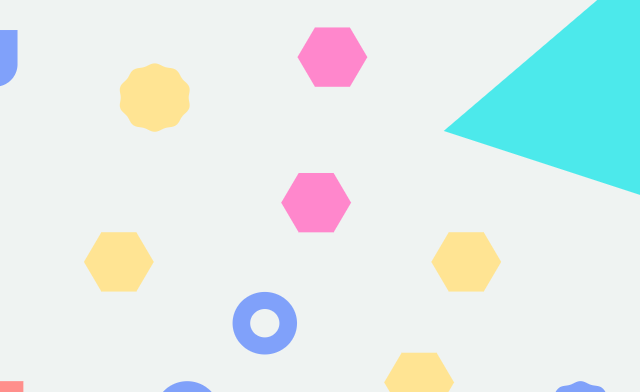
Reproduce this background procedurally as a WebGL 2 fragment shader.

```glsl
#version 300 es
precision highp float;
// Flat confetti on a pale ground: hexagons, rings, scalloped discs, a large
// wedge and two cropped corner blocks. Each is a signed distance function;
// repeated shapes step from a start point. Lengths are in canvas heights.

uniform vec2 u_resolution;
out vec4 fragColor;

const vec3 GROUND = vec3(0.937, 0.953, 0.949);
const vec3 CYAN   = vec3(0.30, 0.915, 0.92);
const vec3 YELLOW = vec3(1.00, 0.895, 0.575);
const vec3 PINK   = vec3(1.00, 0.53, 0.80);
const vec3 BLUE   = vec3(0.50, 0.63, 0.98);
const vec3 CORAL  = vec3(1.00, 0.56, 0.55);

const float HEX_HALF_HEIGHT = 0.0757;
const float HEX_STRETCH     = 1.02;
const vec2  PINK_START      = vec2(0.848, 0.8543);
const vec2  PINK_STEP       = vec2(-0.0415, -0.3713);
const vec2  YELLOW_START    = vec2(0.3032, 0.3319);
const vec2  YELLOW_ACROSS   = vec2(0.8862, 0.0);
const vec2  YELLOW_DOWN     = vec2(-0.1202, -0.3074);

const float RING_OUTER   = 0.0798;
const float RING_INNER   = 0.0362;
const float RING_STRETCH = 1.03;
const vec2  RING_START   = vec2(0.6755, 0.1755);
const vec2  RING_STEP    = vec2(-0.1979, -0.2277);

const float SCALLOP_RADIUS  = 0.0845;
const float SCALLOP_DEPTH   = 0.0027;
const float SCALLOP_LOBES   = 10.0;
const float SCALLOP_STRETCH = 1.06;
const vec2  SCALLOP_START   = vec2(0.3947, 0.7511);
const vec2  SCALLOP_STEP    = vec2(1.0862, -0.8106);

const vec2  WEDGE_APEX  = vec2(1.1319, 0.666);
const vec2  WEDGE_UPPER = vec2(0.761, 0.649);
const vec2  WEDGE_LOWER = vec2(0.951, -0.310);

const vec2  TAB_CENTRE   = vec2(-0.0127, 0.8362);
const float TAB_RADIUS   = 0.0574;
const float TAB_TOP      = 0.9234;
const vec2  BLOCK_CORNER = vec2(0.0596, 0.0277);

float hexagon(vec2 p) {
    p = abs(vec2(p.x / HEX_STRETCH, p.y));
    return max(p.y, dot(p, vec2(0.8660, 0.5))) - HEX_HALF_HEIGHT;
}

float ring(vec2 p) {
    float radius = length(vec2(p.x / RING_STRETCH, p.y));
    return max(radius - RING_OUTER, RING_INNER - radius);
}

float scallop(vec2 p) {
    p.x /= SCALLOP_STRETCH;
    float wave = -cos(SCALLOP_LOBES * atan(p.y, p.x));
    return length(p) - SCALLOP_RADIUS - SCALLOP_DEPTH * wave;
}

// Region between two rays that leave the apex
float wedge(vec2 p) {
    float above = dot(p, vec2(-WEDGE_UPPER.y, WEDGE_UPPER.x));
    float below = dot(p, vec2(WEDGE_LOWER.y, -WEDGE_LOWER.x));
    return max(above, below);
}

// Block with a flat top and one rounded lower corner
float tab(vec2 p) {
    vec2 corner = max(vec2(p.x - TAB_CENTRE.x, TAB_CENTRE.y - p.y), 0.0);
    return max(length(corner) - TAB_RADIUS, p.y - TAB_TOP);
}

void paint(inout vec3 colour, vec3 ink, float dist) {
    float coverage = clamp(0.5 - dist * u_resolution.y, 0.0, 1.0);
    colour = mix(colour, ink, coverage);
}

void main() {
    vec2 p = gl_FragCoord.xy / u_resolution.y;
    vec3 colour = GROUND;

    // Large wedge and cropped blocks
    paint(colour, CYAN, wedge(p - WEDGE_APEX));
    paint(colour, BLUE, tab(p));
    paint(colour, CORAL, max(p.x - BLOCK_CORNER.x, p.y - BLOCK_CORNER.y));

    // Pairs of pink hexagons, rings and scalloped discs
    for (int i = 0; i < 2; i++) {
        float n = float(i);
        paint(colour, PINK, hexagon(p - PINK_START - n * PINK_STEP));
        paint(colour, BLUE, ring(p - RING_START - n * RING_STEP));
        paint(colour, mix(YELLOW, BLUE, n), scallop(p - SCALLOP_START - n * SCALLOP_STEP));
    }

    // Yellow hexagons: one step across, then one down
    for (int i = 0; i < 3; i++) {
        float n = float(i);
        vec2 centre = YELLOW_START + min(n, 1.0) * YELLOW_ACROSS + max(n - 1.0, 0.0) * YELLOW_DOWN;
        paint(colour, YELLOW, hexagon(p - centre));
    }

    fragColor = vec4(colour, 1.0);
}
```
